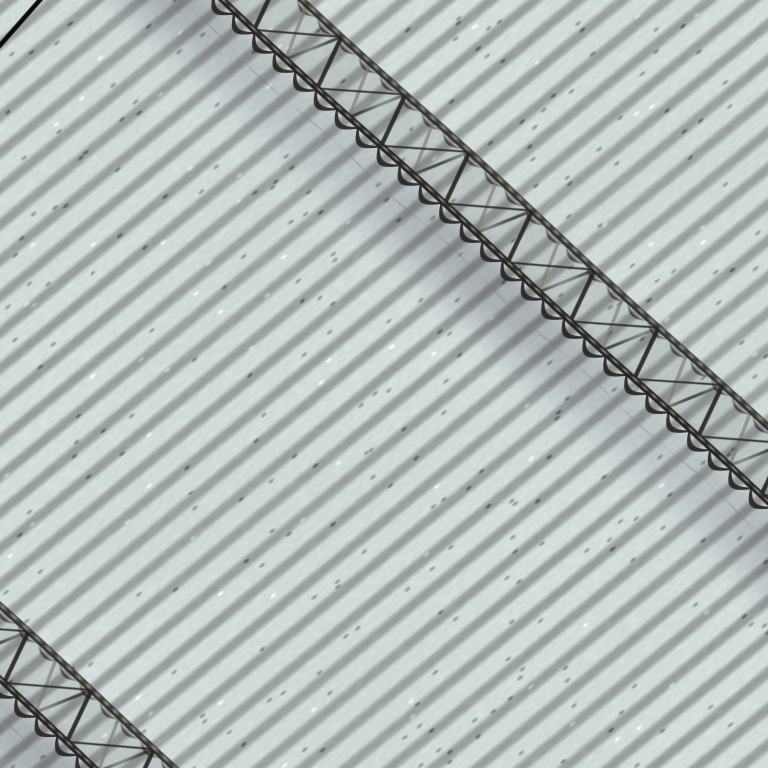
Give the GLSL for this texture, as a Shadertoy shader.

```glsl
#define RIB_PERIOD 0.0362
#define RIB_ANGLE 0.689
#define TRUSS_ANGLE 0.7435
#define TRUSS_PERIOD 0.848
#define TRUSS_START 0.932
#define TRUSS_WIDTH 0.071
#define PANEL 0.112
#define PANEL_START 0.041
#define WEAR 0.07

const float TAU = 6.2831853;
const vec3 SHEET = vec3(0.82, 0.865, 0.86);
const vec3 GROOVE = vec3(0.585, 0.605, 0.605);
const vec3 SHADE = vec3(0.80, 0.79, 0.815);
const vec3 IRON = vec3(0.14, 0.135, 0.12);
const vec3 WORN_IRON = vec3(0.50, 0.49, 0.44);

float softness;

vec2 hash2(vec2 c) {
    vec3 v = fract(c.xyx * vec3(0.1031, 0.1030, 0.0973));
    v += dot(v, v.yzx + 33.33);
    return fract((v.xx + v.yz) * v.zy);
}

// Distance to the nearest cell point, and that cell's random value
vec2 cellular(vec2 p) {
    vec2 cell = floor(p), best = vec2(9.0, 0.0);
    for (int j = -1; j <= 1; j++)
    for (int i = -1; i <= 1; i++) {
        vec2 c = cell + vec2(i, j);
        float d = length(c + hash2(c) - p);
        if (d < best.x) best = vec2(d, hash2(c + 71.0).x);
    }
    return best;
}

float stroke(float d, float halfWidth) {
    return 1.0 - smoothstep(halfWidth - softness, halfWidth + softness, abs(d));
}

// Repeating brace from the lower chord (a) to the upper chord (b)
float brace(vec2 q, float a, float b, float halfWidth) {
    float x = q.x - mix(a, b, q.y / TRUSS_WIDTH);
    x -= PANEL * round(x / PANEL);
    return stroke(x * TRUSS_WIDTH / length(vec2(b - a, TRUSS_WIDTH)), halfWidth);
}

vec3 corrugatedSheet(vec2 rib, float phase) {
    float angle = TAU * phase;
    float wave = 0.5 + 0.5 * cos(angle + 0.3 * sin(angle));
    float broad = sin(rib.x * 9.0 + 2.0 * sin(rib.y * 7.0)) * sin(rib.y * 11.0 + 1.0);
    float depth = 0.92 + 0.08 * broad;
    vec3 col = mix(SHEET, GROOVE, depth * smoothstep(0.2, 1.0, wave));

    // Streaked grain, dark flecks and a few pale chips
    float grain = cellular(rib * vec2(70.0, 190.0)).x - 0.5;
    col += WEAR * (0.5 * grain + 0.15 * broad);
    vec2 fleck = cellular(rib * vec2(36.0, 75.0));
    float spot = 1.0 - smoothstep(0.06, 0.24, fleck.x);
    col -= 0.22 * spot * step(0.91, fleck.y);
    col += 0.12 * spot * step(fleck.y, 0.03);
    return col;
}

void mainImage(out vec4 fragColor, in vec2 fragCoord) {
    vec2 p = fragCoord / iResolution.y;
    softness = max(0.0013, 0.8 / iResolution.y);

    // Along and across the ribs
    vec2 ribDir = vec2(cos(RIB_ANGLE), sin(RIB_ANGLE));
    vec2 rib = vec2(dot(p, ribDir), dot(p, vec2(-ribDir.y, ribDir.x)));
    float phase = (rib.y - 0.1117) / RIB_PERIOD;
    vec3 col = corrugatedSheet(rib, phase);

    // Along and above the lower chord of the nearest truss
    vec2 dir = vec2(cos(TRUSS_ANGLE), -sin(TRUSS_ANGLE));
    vec2 q = vec2(dot(p, dir) - PANEL_START, dot(p, vec2(-dir.y, dir.x)));
    q.y = mod(q.y - TRUSS_START + 0.3, TRUSS_PERIOD) - 0.3;
    q.y += 0.0012 * sin(q.x * 13.0);

    // Cast shadow with a thin cable along it
    float shadow = smoothstep(-0.13, -0.04, q.y) * (1.0 - smoothstep(-0.025, 0.02, q.y));
    shadow *= 0.75 + 0.25 * sin(q.x * 10.0 + 1.5);
    col *= mix(vec3(1.0), SHADE, shadow);
    float cable = stroke(q.y + 0.038 + 0.002 * sin(q.x * 28.0), 0.0008);
    col = mix(col, WORN_IRON, 0.5 * cable * (0.6 + 0.4 * sin(q.x * 75.0)));

    // Scalloped sheet edges hanging below both chords
    float scallop = abs(cos(0.5 * TAU * phase));
    float lip = stroke(q.y + 0.003 + 0.013 * scallop, 0.0018 + 0.0018 * scallop);
    float innerLip = stroke(q.y - TRUSS_WIDTH + 0.002 + 0.008 * scallop, 0.0018);
    col = mix(col, IRON, 0.9 * lip);
    col = mix(col, IRON, 0.65 * innerLip * scallop);

    // Braces: heavy posts, thin diagonals and paler intermediate bars
    float inside = smoothstep(-softness, softness, q.y)
                 * (1.0 - smoothstep(TRUSS_WIDTH - softness, TRUSS_WIDTH + softness, q.y));
    float wear = 0.75 + 0.25 * sin(q.x * 41.0 + q.y * 60.0);
    col *= 1.0 - 0.1 * inside;
    col = mix(col, WORN_IRON, inside * 0.7 * brace(q, 0.056, 0.028, 0.0022));
    col = mix(col, IRON, inside * 0.75 * wear * brace(q, 0.056, 0.090, 0.0020));
    col = mix(col, IRON, inside * 0.85 * brace(q, 0.0, 0.090, 0.0013));
    col = mix(col, IRON, inside * 0.9 * brace(q, 0.0, -0.022, 0.0028));

    // Chords: dark edges around a worn, broken highlight
    float lower = q.y, upper = q.y - TRUSS_WIDTH;
    col = mix(col, IRON, max(stroke(lower, 0.0042), 0.9 * stroke(upper, 0.0042)));
    float dashes = 0.6 + 0.4 * sin(q.x * TAU / 0.018 + 2.0 * sin(q.x * 23.0));
    float highlight = max(stroke(lower - 0.0006, 0.0014), stroke(upper - 0.001, 0.0021));
    col = mix(col, WORN_IRON, highlight * dashes);

    // Taut wire across the upper left corner
    float wire = dot(p - vec2(0.0, 0.941), normalize(vec2(-0.059, 0.052)));
    col = mix(col, 0.3 * IRON, stroke(wire, 0.0030));

    fragColor = vec4(clamp(col, 0.0, 1.0), 1.0);
}
```
